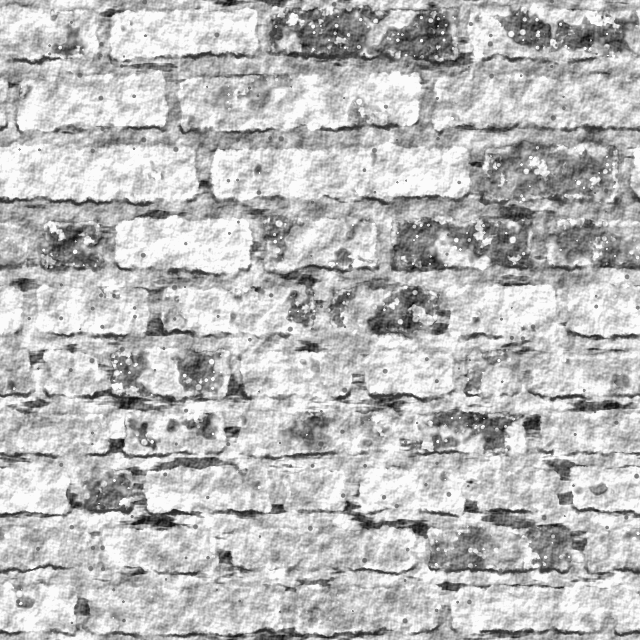
This texture map is drawn by a WebGL 1 fragment shader. Its source:

```glsl
precision highp float;
uniform vec2 u_resolution;

#define ROWS 10.0
#define JOINT vec2(0.0085, 0.0115)
#define CORNER 0.012
#define JITTER 0.5
#define WARP 0.012
#define ROUGHNESS 0.014
#define GRAIN 0.55
#define RELIEF 0.75
#define STAIN 0.36
#define FACE_TONE 0.85
#define DARK_TONE 0.27
#define TAU 6.2831853

float hash(vec2 p) {
  vec3 q = fract(p.xyx * vec3(0.1031, 0.1030, 0.0973));
  q += dot(q, q.yzx + 33.33);
  return fract((q.x + q.y) * q.z);
}

float cornerSlope(vec2 cell, vec2 f, vec2 corner, vec2 period) {
  float a = TAU * hash(mod(cell + corner, period) + period);
  return dot(vec2(cos(a), sin(a)), f - corner);
}

// Gradient noise that wraps over the unit square
float noise(vec2 uv, vec2 period) {
  vec2 p = uv * period, i = floor(p), f = p - i;
  vec2 s = f * f * f * (f * (f * 6.0 - 15.0) + 10.0);
  float low = mix(cornerSlope(i, f, vec2(0.0), period), cornerSlope(i, f, vec2(1.0, 0.0), period), s.x);
  float high = mix(cornerSlope(i, f, vec2(0.0, 1.0), period), cornerSlope(i, f, vec2(1.0), period), s.x);
  return mix(low, high, s.y);
}

float fbm(vec2 uv, vec2 period) {
  float sum = 0.0, gain = 0.5;
  for (int i = 0; i < 4; i++) {
    sum += gain * noise(uv, period);
    period *= 2.0;
    gain *= 0.6;
  }
  return sum;
}

// Round lichen dots, one per occupied cell
float dots(vec2 uv, float cells, float density) {
  vec2 p = uv * cells, id = mod(floor(p), cells);
  vec2 centre = 0.35 + 0.3 * vec2(hash(id + 3.1), hash(id + 17.7));
  float radius = 0.12 + 0.22 * hash(id + 41.3);
  float present = step(hash(id + 71.9), density);
  return present * smoothstep(radius, radius * 0.5, length(fract(p) - centre));
}

// Long bricks in the top courses, shorter mixed ones below
float bricksInRow(float row) {
  if (row > 6.5) return 3.0;
  if (row > 4.5) return 5.0;
  return row > 1.5 && mod(row, 2.0) < 0.5 ? 6.0 : 4.0;
}

float jointAt(float column, float row, float count) {
  return column + JITTER * (hash(vec2(mod(column, count), row) + 5.3) - 0.5);
}

// Signed distance to the nearest brick; also its local position and id
float brick(vec2 uv, out vec2 p, out vec2 id) {
  float y = uv.y * ROWS + 0.18 * (1.0 - cos(TAU * uv.y));
  float row = mod(floor(y), ROWS);
  float count = bricksInRow(row);
  float x = (uv.x - 0.17 * hash(vec2(row, 9.0))) * count;
  float column = floor(x);
  if (x < jointAt(column, row, count)) column -= 1.0;
  else if (x >= jointAt(column + 1.0, row, count)) column += 1.0;
  float left = jointAt(column, row, count), right = jointAt(column + 1.0, row, count);
  id = vec2(mod(column, count), row);
  p = vec2((x - 0.5 * (left + right)) / count, (fract(y) - 0.5) / ROWS);
  p.y += p.x * 0.05 * (hash(id + 23.0) - 0.5);
  vec2 halfSize = vec2(0.5 * (right - left) / count, 0.5 / ROWS) - JOINT;
  halfSize -= 0.004 * hash(id + 31.0);
  vec2 q = abs(p) - halfSize + CORNER;
  return length(max(q, 0.0)) + min(max(q.x, q.y), 0.0) - CORNER;
}

void main() {
  vec2 uv = gl_FragCoord.xy / u_resolution;
  vec2 bend = vec2(fbm(uv, vec2(7.0)), fbm(uv + 0.37, vec2(9.0)));
  vec2 p, id;
  float d = brick(uv + WARP * bend, p, id);
  d += ROUGHNESS * fbm(uv, vec2(34.0));

  // Surface texture lit from the upper left
  vec2 fine = vec2(32.0);
  float grain = fbm(uv + 0.21, fine);
  float relief = grain - fbm(uv + 0.21 + vec2(-0.002, 0.003), fine);
  float patches = fbm(uv + 0.63, vec2(13.0));
  float lower = 0.5 + 0.5 * sin(TAU * uv.y);

  // Brick face: own tone, weathered stains, pale lichen
  float stained = smoothstep(0.62, 0.92, hash(id + 57.0));
  float face = FACE_TONE + 0.16 * (hash(id + 83.0) - 0.5) + 0.35 * bend.x;
  float stain = smoothstep(0.0, 0.15, patches + STAIN * stained - 0.21 + 0.35 * grain);
  face = mix(face, DARK_TONE + 0.2 * hash(id + 97.0), stain * 0.9);
  float lichen = smoothstep(0.12, 0.24, fbm(uv + 0.47, vec2(26.0)));
  lichen = max(lichen, max(dots(uv, 47.0, 0.25), dots(uv + 0.13, 83.0, 0.2)));
  face = mix(face, 0.96, lichen * (0.45 + 0.45 * stain));
  float rim = smoothstep(0.006, 0.001, abs(d + 0.005)) * smoothstep(-0.12, 0.2, bend.y + grain);
  face = mix(face, 0.96, 0.6 * rim);

  // Mortar: grey above, limewashed and cracked below
  float mortar = mix(0.68, 0.86, lower) + 0.4 * patches;
  float crack = smoothstep(0.12, 0.27, fbm(uv + 0.81, vec2(9.0, 30.0)) + 0.09 * lower);
  mortar = mix(mortar, 0.2, 0.8 * crack);

  float tone = mix(face, mortar, smoothstep(-0.002, 0.002, d));
  tone += GRAIN * grain + RELIEF * relief;

  // Broken contact shadow under each brick and a faint line around it
  float under = smoothstep(-0.022, -0.034, p.y);
  float broken = smoothstep(-0.16, 0.12, fbm(uv + 0.29, vec2(16.0)));
  float contact = smoothstep(0.0055, 0.0005, abs(d - 0.0015));
  tone = mix(tone, 0.13, contact * broken * (0.2 + 0.65 * under));

  // Small pits
  tone = mix(tone, 0.3, 0.7 * dots(uv + 0.57, 61.0, 0.06));
  gl_FragColor = vec4(vec3(clamp(tone, 0.08, 0.985)), 1.0);
}
```
